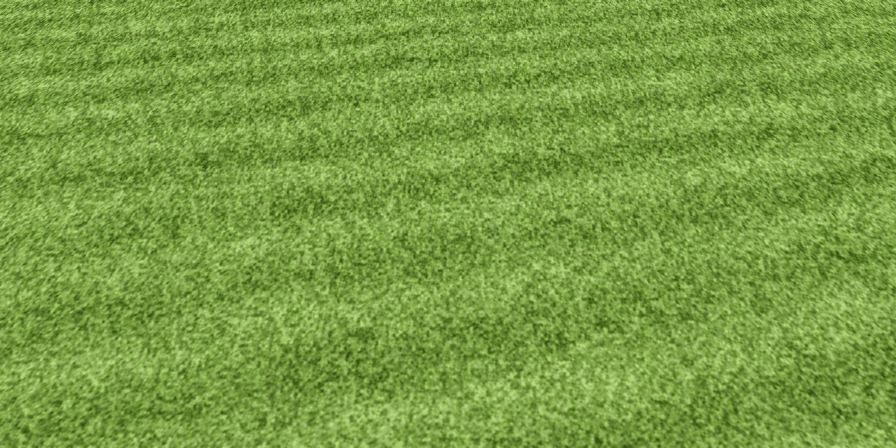
This texture is drawn by a Shadertoy shader. Its source:

```glsl
// A mown lawn seen at a slant: soft light and dark mowing stripes run to a far
// vanishing point at the upper right, under a fine grain of grass blades.
// Stripes are a cosine across the ground; grain and wear are value noise.

#define VANISHING_POINT vec2(7.16, 1.52) // in canvas heights
#define STRIPE_PITCH 0.95                // stripe spacing, as run over depth
#define STRIPE_PHASE 7.14                // centre of one light stripe
#define STRIPE_CONTRAST 0.15
#define STRIPE_WOBBLE 0.20
#define GRAIN_DENSITY 235.0
#define GRAIN_CONTRAST 1.55
#define PATCH_CONTRAST 0.24
#define BASE_TONE 0.52

const vec3 SHADOW_GREEN = vec3(0.31, 0.44, 0.13);
const vec3 GRASS_GREEN  = vec3(0.47, 0.62, 0.25);
const vec3 TIP_GREEN    = vec3(0.63, 0.77, 0.41);

float hash(vec2 p) {
    vec3 q = fract(vec3(p.xyx) * 0.1031);
    q += dot(q, q.yzx + 33.33);
    return fract((q.x + q.y) * q.z);
}

float noise(vec2 p) {
    vec2 cell = floor(p);
    vec2 f = fract(p);
    f = f * f * (3.0 - 2.0 * f);
    return mix(mix(hash(cell), hash(cell + vec2(1, 0)), f.x),
               mix(hash(cell + vec2(0, 1)), hash(cell + vec2(1, 1)), f.x), f.y);
}

// Sum of octaves, each turned to hide the lattice; centred on zero
float cloud(vec2 p) {
    float sum = 0.0, weight = 0.5;
    for (int i = 0; i < 4; i++) {
        sum += weight * (noise(p) - 0.5);
        p = mat2(1.6, 1.2, -1.2, 1.6) * p + 17.3;
        weight *= 0.5;
    }
    return sum;
}

// Light stripes are positive, dark ones negative
float mowingStripes(vec2 p, float depth) {
    float across = (VANISHING_POINT.x - p.x) / depth - STRIPE_PHASE;
    vec2 ground = vec2(p.x * 5.0, 9.0 / depth);
    across += STRIPE_WOBBLE * cloud(ground * 1.3 + 40.0);
    float wave = cos(6.2832 * across / STRIPE_PITCH);
    float strength = 0.95 + 0.9 * cloud(ground * 0.6 + 80.0);
    return wave * strength;
}

// Fine blades with small clumps, shrinking with distance
float bladeGrain(vec2 p, float depth) {
    float size = depth + 0.5;
    vec2 blade = GRAIN_DENSITY * vec2((p.x - 1.0) / size, log(size)) + 500.0;
    float clumps = noise(mat2(0.35, 0.22, -0.22, 0.35) * blade) - 0.5;
    float tufts = noise(blade) - 0.5;
    float tips = noise(mat2(1.3, 0.8, -0.8, 1.3) * blade + 91.0) - 0.5;
    float cellPixels = iResolution.y * size / GRAIN_DENSITY;
    float visible = smoothstep(0.2, 1.6, cellPixels);
    return 0.2 * clumps + visible * (0.6 * tufts + 0.4 * tips);
}

vec3 grassColour(float tone) {
    tone = clamp(tone, -0.3, 1.25);
    return tone < 0.5 ? mix(SHADOW_GREEN, GRASS_GREEN, tone * 2.0)
                      : mix(GRASS_GREEN, TIP_GREEN, tone * 2.0 - 1.0);
}

void mainImage(out vec4 fragColor, in vec2 fragCoord) {
    vec2 p = fragCoord / iResolution.y;
    float depth = VANISHING_POINT.y - p.y; // distance below the horizon

    float tone = BASE_TONE;
    tone += STRIPE_CONTRAST * mowingStripes(p, depth);
    tone += GRAIN_CONTRAST * bladeGrain(p, depth);

    // Wear: broad uneven patches, wider than tall
    tone += PATCH_CONTRAST * cloud(vec2(p.x * 6.0, 14.0 / depth) + 7.0);
    vec3 colour = grassColour(tone);

    // Some blades are drier and greyer than others
    float dryness = noise(p * 130.0 + 300.0) - 0.4;
    colour += dryness * vec3(0.0, -0.035, 0.025);

    fragColor = vec4(clamp(colour, 0.0, 1.0), 1.0);
}
```
